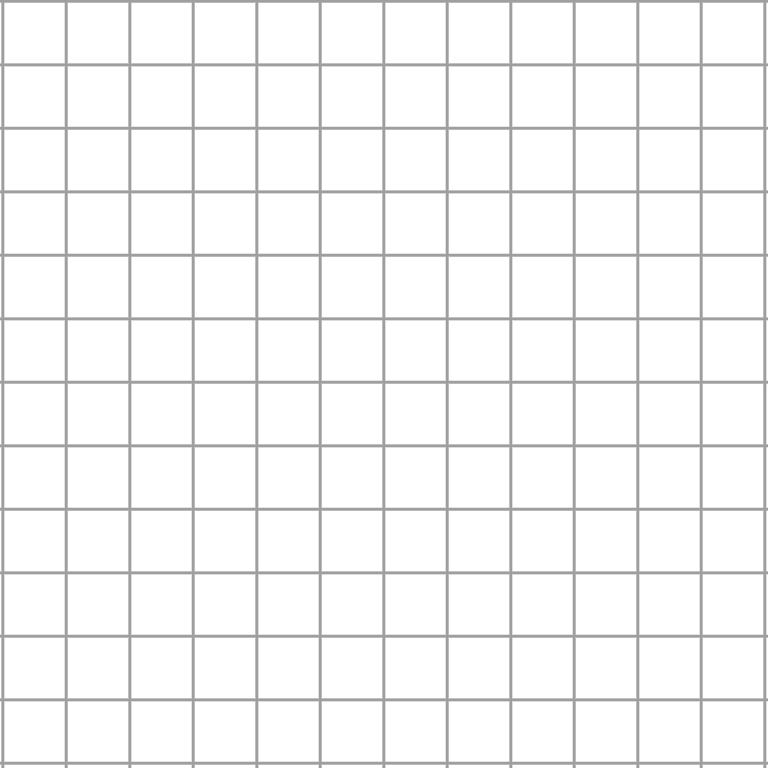
A Shadertoy shader for this pattern:

```glsl
// Plain square grid: thin grey rules on white, twelve cells across and down.
// Each axis repeats the distance to its nearest rule, and the two
// antialiased coverages are merged so that crossings stay the same grey.

// Distance on each axis to the nearest rule of a periodic set.
vec2 ruleDistance(vec2 p, vec2 origin, float pitch) {
    return abs(fract((p - origin) / pitch + 0.5) - 0.5) * pitch;
}

void mainImage(out vec4 fragColor, in vec2 fragCoord) {
    vec2 p = fragCoord / iResolution.y;
    float pixel = 1.0 / iResolution.y;

    // The rules sit slightly off the canvas centre vertically.
    vec2 dist = ruleDistance(p, vec2(0.4997, 0.5022), 0.08268);

    // Soft edge about one and a half pixels wide around the half width.
    float halfWidth = 0.00195;
    vec2 coverage = clamp((halfWidth - dist) / (1.4 * pixel) + 0.5, 0.0, 1.0);
    float ink = max(coverage.x, coverage.y);

    vec3 paper = vec3(1.0);
    vec3 ruleGrey = vec3(0.62);
    fragColor = vec4(mix(paper, ruleGrey, ink), 1.0);
}
```
